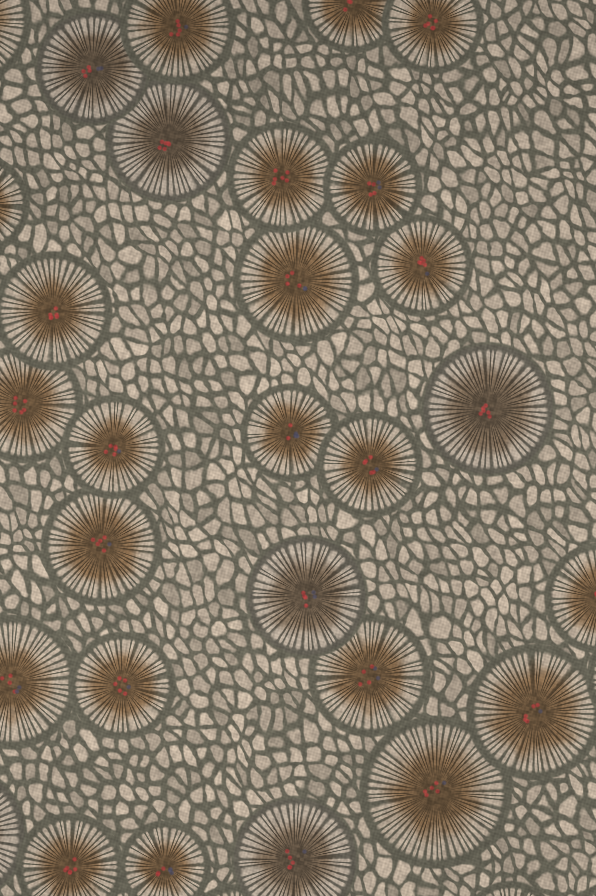
A Shadertoy shader for this texture:

```glsl
// Woven cloth printed with spoked coral discs scattered over a bed of pale pebbles.
#define DISC_CELL 0.147
#define DISC_GAPS 0.17
#define SPOKE_PITCH 0.0080
#define PEBBLE_SIZE vec2(0.0158, 0.0208)
#define SOFT 0.0014
#define GRAIN 0.17
#define GROUND vec3(0.385, 0.375, 0.325)
#define PEBBLE vec3(0.71, 0.65, 0.58)
#define BROWN vec3(0.31, 0.25, 0.18)
#define OCHRE vec3(0.52, 0.41, 0.295)
#define RED vec3(0.68, 0.24, 0.24)

const float TAU = 6.2832;

vec2 hash2(vec2 p) {
    vec3 q = fract(p.xyx * vec3(0.1031, 0.1030, 0.0973));
    q += dot(q, q.yzx + 33.33);
    return fract((q.xx + q.yz) * q.zy);
}

float noise(vec2 p) {
    vec2 i = floor(p), f = fract(p);
    f = f * f * (3.0 - 2.0 * f);
    float low = mix(hash2(i).x, hash2(i + vec2(1, 0)).x, f.x);
    float high = mix(hash2(i + vec2(0, 1)).x, hash2(i + vec2(1, 1)).x, f.x);
    return mix(low, high, f.y);
}

// Rounded Voronoi cells: x = distance to the cell border, y = random value of the cell
vec2 pebbleCell(vec2 p) {
    vec2 cell = floor(p), nearest = vec2(0), home = cell;
    float best = 9.0;
    for (int j = -1; j <= 1; j++)
    for (int i = -1; i <= 1; i++) {
        vec2 c = cell + vec2(i, j);
        vec2 v = c + 0.1 + 0.8 * hash2(c) - p;
        if (dot(v, v) < best) { best = dot(v, v); nearest = v; home = c; }
    }
    float sum = 0.0;
    for (int j = -2; j <= 2; j++)
    for (int i = -2; i <= 2; i++) {
        vec2 c = home + vec2(i, j);
        vec2 v = c + 0.1 + 0.8 * hash2(c) - p;
        vec2 gap = v - nearest;
        if (dot(gap, gap) > 0.0001)
            sum += exp(-16.0 * dot(0.5 * (v + nearest), normalize(gap)));
    }
    return vec2(-log(sum) / 16.0, hash2(home + 71.0).x);
}

vec3 pebbleBed(vec2 p) {
    vec2 warp = vec2(noise(p * 24.0), noise(p * 24.0 + 50.0)) - 0.5;
    vec2 q = p + 0.016 * warp;
    q.x += 0.25 * q.y;
    vec2 stone = pebbleCell(q / PEBBLE_SIZE);
    float ragged = 0.13 * (noise(p * 170.0) - 0.5);
    float crowding = 0.05 * (noise(p * 9.0 + 7.0) - 0.5);
    float mask = smoothstep(0.055, 0.20, stone.x + ragged + crowding);
    vec3 pale = PEBBLE * (0.90 + 0.16 * stone.y);
    return mix(GROUND, pale, mask * mix(0.8, 1.0, smoothstep(0.0, 0.25, stone.y)));
}

// Jittered, staggered disc centres; empty cells are sent far away
vec2 discCentre(vec2 c) {
    if (hash2(c + 37.0).x < DISC_GAPS) return vec2(-9.0);
    return (c + 0.5 + 0.6 * (hash2(c + 5.0) - 0.5) + vec2(0.5 * mod(c.y, 2.0), 0)) * DISC_CELL;
}

// Radius limited by the nearest neighbour, so that discs only touch or overlap a little
float discRadius(vec2 c, vec2 centre) {
    float nearest = 1.0;
    for (int j = -1; j <= 1; j++)
    for (int i = -2; i <= 2; i++)
        if (i != 0 || j != 0)
            nearest = min(nearest, distance(centre, discCentre(c + vec2(i, j))));
    return min(mix(0.050, 0.118, hash2(c + 91.0).x), 0.57 * nearest);
}

vec3 paintDisc(vec3 base, vec2 d, float radius, vec2 seed) {
    float len = length(d), t = len / radius;
    vec2 dir = d / max(len, 0.0001), mood = hash2(seed + 13.0);

    // Spokes: pale wedges with rounded ends, parted by dark lines
    float count = floor(TAU * radius / SPOKE_PITCH);
    float phase = atan(d.y, d.x) / TAU * count + 0.9 * noise(dir * 7.0 + seed * 3.0);
    float side = abs(fract(phase) - 0.5) * 2.0;
    float spoke = 1.0 - smoothstep(0.35, 0.90, side + 0.15 * (noise(d * 300.0 + seed) - 0.5));
    spoke *= 1.0 - smoothstep(0.90, 0.97, t + 0.05 * side * side);
    spoke = mix(0.45, spoke, smoothstep(0.15, 0.5, t));

    // Colours run from a dark brown heart through ochre to a pale rim
    float reach = t + 0.16 * (noise(d * 70.0 + seed) - 0.5) + 0.12 * (mood.x - 0.5);
    vec3 pale = mix(OCHRE, PEBBLE, smoothstep(0.40, 0.78, reach));
    vec3 dark = mix(BROWN, GROUND * 0.97, smoothstep(0.45, 0.85, reach));
    vec3 col = mix(dark, pale, spoke);
    float speckle = noise(d * 260.0 + seed * 5.0);
    col = mix(col, BROWN, (1.0 - smoothstep(0.05, 0.60, t)) * smoothstep(0.25, 0.75, speckle) * 0.75);
    col = mix(col, vec3(dot(col, vec3(0.333))) * vec3(1.07, 1.0, 0.92), 0.45 * step(0.85, mood.y));

    // Small red and slate dots in the heart
    for (int k = 0; k < 6; k++) {
        vec2 h = hash2(seed + 17.0 * float(k + 1));
        vec2 spot = (h - 0.5) * (0.010 + 0.17 * radius);
        float dot1 = 1.0 - smoothstep(0.0012, 0.0035, length(d - spot));
        col = mix(col, h.x > 0.8 ? vec3(0.30, 0.29, 0.36) : RED, 0.75 * dot1);
    }
    float cover = 1.0 - smoothstep(radius, radius + 2.0 * SOFT, len);
    return mix(base, col, cover);
}

void mainImage(out vec4 fragColor, in vec2 fragCoord) {
    vec2 p = fragCoord / iResolution.y;
    vec3 col = pebbleBed(p);

    // Discs, each with a thin ground-coloured halo
    vec2 cell = floor(p / DISC_CELL);
    for (int j = -1; j <= 1; j++)
    for (int i = -2; i <= 2; i++) {
        vec2 c = cell + vec2(i, j), d = p - discCentre(c);
        if (length(d) > 0.13) continue;
        float radius = discRadius(c, p - d);
        float halo = 1.0 - smoothstep(0.003, 0.006, length(d) - radius);
        col = paintDisc(mix(col, GROUND, halo), d, radius, c);
    }

    // Weave, grain and slow shading of the cloth
    float twill = sin((p.x + 0.6 * p.y) * 1150.0) * sin((p.y - 0.5 * p.x) * 1150.0);
    float grain = noise(p * 360.0) - 0.5 + 0.5 * (noise(p * 190.0 + 9.0) - 0.5);
    col *= 1.0 + GRAIN * grain + 0.045 * twill;
    col *= 1.03 - 0.10 * smoothstep(0.6, 1.0, p.y) + 0.08 * (noise(p * 4.0) - 0.5);
    fragColor = vec4(col, 1.0);
}
```
